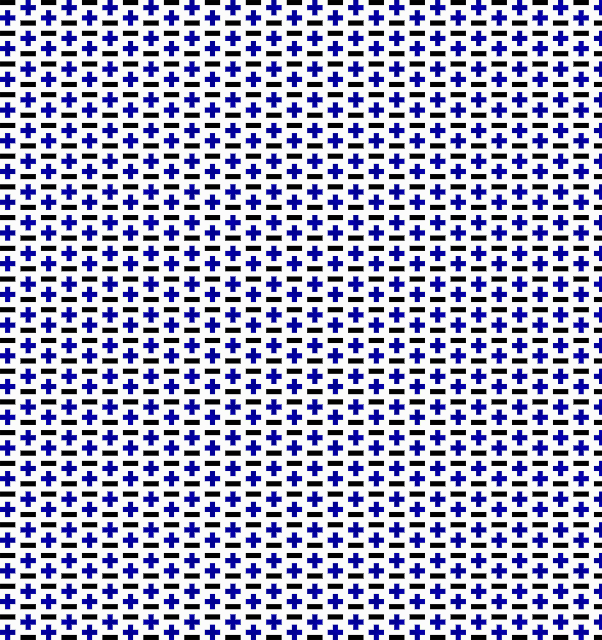
This pattern is drawn by a Shadertoy shader. Its source:

```glsl
// Staggered columns of black bars and blue plus signs on a white ground.

const float ROWS_OF_UNITS = 125.0;        // canvas height in stroke widths
const vec2  CELL          = vec2(4.0, 6.0); // column pitch, vertical period
const float STAGGER       = 4.0;          // downward shift of every second column
const float COLUMN_CENTRE = 1.5;
const float BAR_CENTRE    = 0.5;
const float PLUS_CENTRE   = 3.5;
const vec2  BAR_HALF      = vec2(1.5, 0.5);
const float FRINGE_WIDTH  = 0.22;
const float EDGE_SOFTNESS = 1.15;         // edge blend, in pixels

const vec3 PAPER      = vec3(0.99);
const vec3 CREAM      = vec3(0.97, 1.00, 0.91);
const vec3 BLACK      = vec3(0.0);
const vec3 BLUE_DARK  = vec3(0.00, 0.00, 0.57);
const vec3 BLUE_LIGHT = vec3(0.02, 0.00, 0.68);

float boxDistance(vec2 p, vec2 halfSize) {
    vec2 d = abs(p) - halfSize;
    return length(max(d, 0.0)) + min(max(d.x, d.y), 0.0);
}

float plusDistance(vec2 p) {
    return min(boxDistance(p, BAR_HALF), boxDistance(p, BAR_HALF.yx));
}

// Signed offset from the nearest repeat of a centre
float wrapOffset(float y, float centre) {
    return mod(y - centre + 0.5 * CELL.y, CELL.y) - 0.5 * CELL.y;
}

// Uneven ink tone from layered sines, about -1 to 1
float inkTone(vec2 p) {
    float broad = sin(p.x * 1.61 + 1.3 * sin(p.y * 0.83));
    float fine  = sin(p.y * 2.17 + 1.7 * sin(p.x * 1.13));
    return 0.5 * (broad + fine);
}

float coverage(float dist, float blend) {
    return 1.0 - smoothstep(-0.5 * blend, 0.5 * blend, dist);
}

void mainImage(out vec4 fragColor, in vec2 fragCoord) {
    // Stroke-width units, measured from the top left corner
    float unitsPerPixel = ROWS_OF_UNITS / iResolution.y;
    vec2 p = vec2(fragCoord.x, iResolution.y - fragCoord.y) * unitsPerPixel;
    float blend = EDGE_SOFTNESS * unitsPerPixel;

    // Column repeat with alternating stagger
    float column = floor((p.x + 0.5) / CELL.x);
    float x = p.x - column * CELL.x - COLUMN_CENTRE;
    float y = p.y - STAGGER * mod(column, 2.0);

    float bar  = boxDistance(vec2(x, wrapOffset(y, BAR_CENTRE)), BAR_HALF);
    float plus = plusDistance(vec2(x, wrapOffset(y, PLUS_CENTRE)));

    // Pale patchy fringe, then uneven blue, then solid black
    float tone = inkTone(p);
    float fringe = coverage(plus - FRINGE_WIDTH, blend) * smoothstep(-0.1, 0.3, tone);
    vec3 blue = mix(BLUE_DARK, BLUE_LIGHT, smoothstep(-0.8, 1.0, tone));

    vec3 color = mix(PAPER, CREAM, fringe);
    color = mix(color, blue, coverage(plus, blend));
    color = mix(color, BLACK, coverage(bar, blend));
    fragColor = vec4(color, 1.0);
}
```
